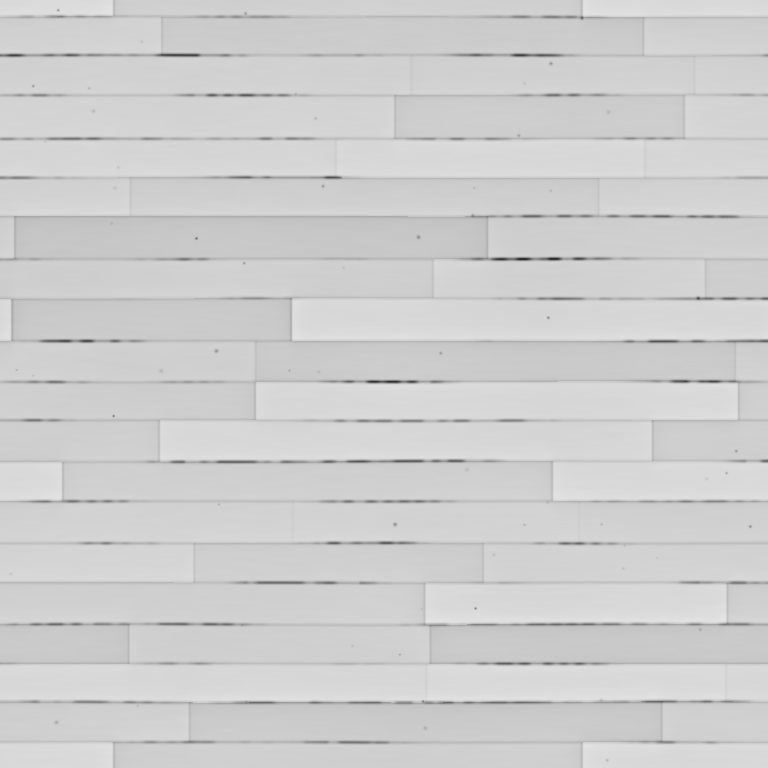
Reproduce this texture procedurally as a three.js fragment shader.

```glsl
#define ROWS 19.0
#define ROW_SHIFT 0.4
#define ROW_JITTER 0.1
#define BOARD_LENGTH 0.62
#define LEVEL_RANGE 0.032
#define GLOW_WIDTH 0.011
#define GLOW_GAIN 0.85
#define SEAM_WIDTH 0.0021
#define SEAM_DEPTH 0.62
#define SPECK_GRID 30.0
#define SPECK_SHARE 0.07
#define BASE_TONE 0.815

varying vec2 vUv;

float hash(vec2 p) {
  return fract(sin(dot(p, vec2(127.1, 311.7))) * 43758.54);
}

vec2 gradient(vec2 p) {
  float angle = 6.28318 * hash(p);
  return vec2(cos(angle), sin(angle));
}

float gradientNoise(vec2 p) {
  vec2 i = floor(p), f = fract(p);
  vec2 u = f * f * f * (f * (f * 6.0 - 15.0) + 10.0);
  vec2 e = vec2(1.0, 0.0);
  float low = mix(dot(gradient(i), f), dot(gradient(i + e), f - e), u.x);
  float high = mix(dot(gradient(i + e.yx), f - e.yx), dot(gradient(i + e.xx), f - e.xx), u.x);
  return mix(low, high, u.y);
}

// Height of a seam in row units, slightly uneven along its length
float seamHeight(float seam, float x) {
  float id = mod(seam, ROWS);
  return seam + (hash(vec2(id, 4.0)) - 0.5) * ROW_JITTER
       + 0.03 * gradientNoise(vec2(x * 3.0, id * 2.3));
}

float boardLevel(float row, float board) {
  float h = 2.0 * hash(vec2(row, 11.0 + board)) - 1.0;
  return h * sqrt(abs(h)) * LEVEL_RANGE;
}

// Returns own level, level across the nearest joint, distance to that joint
vec3 boardAt(float x, float row) {
  row = mod(row, ROWS);
  float len = BOARD_LENGTH + 0.05 * (hash(vec2(row, 7.0)) - 0.5);
  float t = fract(x - hash(vec2(row, 2.0)));
  float board = step(len, t);
  float joint = min(min(t, 1.0 - t), abs(t - len));
  return vec3(boardLevel(row, board), boardLevel(row, 1.0 - board), joint);
}

// Level softened across the joints
float softLevel(float x, float row) {
  vec3 b = boardAt(x, row);
  return mix(0.5 * (b.x + b.y), b.x, smoothstep(0.0, 0.008, b.z));
}

// Broken dark gap between two rows
float seamShade(float seam, float x, float dist) {
  float id = mod(seam, ROWS);
  float patches = smoothstep(-0.05, 0.35, gradientNoise(vec2(x * 5.0, id * 3.7)));
  float dashes = smoothstep(-0.3, 0.2, gradientNoise(vec2(x * 48.0, id * 5.3)));
  float strength = mix(0.35, 1.0, hash(vec2(id, 9.0)));
  float depth = 0.07 + SEAM_DEPTH * patches * strength * mix(0.25, 1.0, dashes);
  float q = dist / SEAM_WIDTH;
  // A faint light fringe sits outside the dark core
  return depth * (exp(-q * q) - 0.05 * exp(-dist / 0.006) * smoothstep(1.0, 2.5, q));
}

float speckShade(vec2 p) {
  vec2 cell = floor(p * SPECK_GRID);
  vec2 centre = 0.2 + 0.6 * vec2(hash(cell + 3.1), hash(cell + 8.6));
  float size = mix(0.0012, 0.0024, hash(cell + 5.7));
  float dist = length(fract(p * SPECK_GRID) - centre) / SPECK_GRID;
  float present = step(hash(cell + 1.4), SPECK_SHARE);
  float weight = hash(cell + 6.2);
  return present * mix(0.07, 0.4, weight * weight * weight) * exp(-dist * dist / (size * size));
}

void main() {
  float x = vUv.x;
  float y = vUv.y * ROWS + ROW_SHIFT;

  // Find the row between two uneven seams
  float row = floor(y);
  if (y < seamHeight(row, x)) row -= 1.0;
  else if (y > seamHeight(row + 1.0, x)) row += 1.0;
  float below = (y - seamHeight(row, x)) / ROWS;
  float above = (seamHeight(row + 1.0, x) - y) / ROWS;

  // Board tone, lifted or sunk along edges by the step to its neighbours
  vec3 board = boardAt(x, row);
  float own = softLevel(x, row);
  float sideStep = board.x - board.y;
  float sideGlow = sideStep * exp(-board.z / GLOW_WIDTH) * GLOW_GAIN;
  float tone = mix(0.5 * (board.x + board.y), board.x + sideGlow, smoothstep(0.0, 0.0025, board.z));
  float lowerGlow = (own - softLevel(x, row - 1.0)) * exp(-below / GLOW_WIDTH);
  float upperGlow = (own - softLevel(x, row + 1.0)) * exp(-above / GLOW_WIDTH);
  tone += GLOW_GAIN * (lowerGlow + upperGlow);
  tone += 0.014 * exp(-below / 0.014) - 0.01 * exp(-above / 0.009);

  // Soft clouding and lengthwise grain
  tone += 0.012 * gradientNoise(vUv * vec2(5.0, 9.0));
  tone += 0.008 * gradientNoise(vUv * vec2(22.0, 160.0));

  // Gaps, joints and specks
  tone -= seamShade(row, x, below) + seamShade(row + 1.0, x, above);
  float jointLine = board.z / 0.0016;
  tone -= (0.015 + 3.0 * abs(sideStep)) * exp(-jointLine * jointLine);
  tone -= speckShade(vUv);

  gl_FragColor = vec4(vec3(clamp(BASE_TONE + tone, 0.08, 0.96)), 1.0);
}
```
